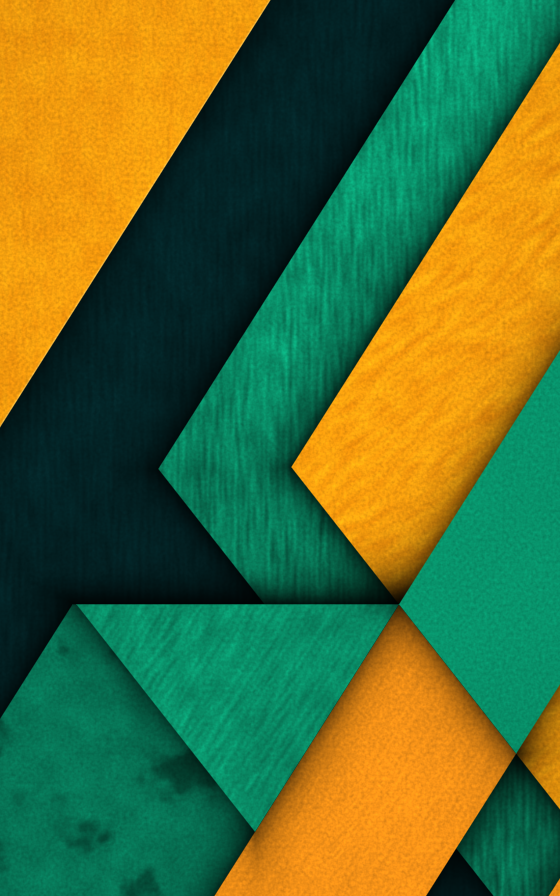
Give the GLSL for this background, as a Shadertoy shader.

```glsl
// Overlapping diagonal sheets of orange, green and dark teal paper with soft shadows.

// Layout: x spans 0..1, y spans 0..1.6; all folds are measured from the knot
const vec2 CANVAS = vec2(1.0, 1.6);
const vec2 KNOT = vec2(0.7125, 0.5208);
const float RISE = 0.633;          // horizontal run per height of rising edges
const float FALL = 0.785;          // horizontal run per height of falling edges
const float CORNER_EDGE = -0.9125; // rising edges, offset from the knot
const float CHEVRON_EDGE = -0.583;
const float INNER_EDGE = -0.3475;
const float RIGHT_EDGE = 0.378;
const float LAST_EDGE = 0.597;
const float CHEVRON_FALL = -0.24;  // falling edges, offset from the knot
const float FOLD_FALL = -0.576;

const vec3 TEAL = vec3(0.012, 0.135, 0.145);
const vec3 GREEN = vec3(0.035, 0.535, 0.390);
const vec3 GREEN_FLAT = vec3(0.030, 0.570, 0.415);
const vec3 GREEN_DEEP = vec3(0.025, 0.435, 0.320);
const vec3 ORANGE = vec3(0.955, 0.615, 0.055);
const vec3 ORANGE_WARM = vec3(0.965, 0.575, 0.095);
const vec3 RIM = vec3(1.0, 0.76, 0.28);

const float SHADOW_SIZE = 0.030;
const float GRAIN = 0.16;
const float RIM_WIDTH = 0.004;

vec2 hashGradient(vec2 cell) {
    vec3 h = fract(cell.xyx * vec3(0.1031, 0.1030, 0.0973));
    h += dot(h, h.yzx + 33.33);
    return fract((h.xx + h.yz) * h.zy) * 2.0 - 1.0;
}

float gradientNoise(vec2 p) {
    vec2 i = floor(p), f = fract(p);
    vec2 u = f * f * f * (f * (f * 6.0 - 15.0) + 10.0);
    vec2 e = vec2(0.0, 1.0);
    float low = mix(dot(hashGradient(i), f), dot(hashGradient(i + e.yx), f - e.yx), u.x);
    float high = mix(dot(hashGradient(i + e.xy), f - e.xy), dot(hashGradient(i + e.yy), f - e.yy), u.x);
    return mix(low, high, u.y);
}

float fbm(vec2 p) {
    float sum = 0.0, gain = 0.6;
    for (int i = 0; i < 4; i++) {
        sum += gain * gradientNoise(p);
        p = mat2(1.6, 1.2, -1.2, 1.6) * p + 7.3;
        gain *= 0.55;
    }
    return sum;
}

// Noise stretched along a direction
float streaks(vec2 p, vec2 dir, vec2 freq) {
    return gradientNoise(vec2(dot(p, dir), dot(p, vec2(-dir.y, dir.x))) * freq);
}

// Lays a sheet with signed distance d (positive inside) and the shadow around it
void lay(inout vec3 color, float d, vec3 sheet, float shadow, float px) {
    color *= 1.0 - shadow * exp(min(d, 0.0) / SHADOW_SIZE);
    color = mix(color, sheet, smoothstep(-px, px, d));
}

void mainImage(out vec4 fragColor, in vec2 fragCoord) {
    vec2 p = fragCoord / iResolution.xy * CANVAS;
    vec2 q = p - KNOT;
    float px = 0.8 / iResolution.x;

    // Distances across rising and falling edges
    float riseScale = inversesqrt(1.0 + RISE * RISE);
    float fallScale = inversesqrt(1.0 + FALL * FALL);
    float rise = (q.x - RISE * q.y) * riseScale;
    float fall = (q.x + FALL * q.y) * fallScale;
    float right = RIGHT_EDGE * riseScale - rise;
    float chevronRise = rise - CHEVRON_EDGE * riseScale;
    float foldFall = fall - FOLD_FALL * fallScale;

    // Surface textures
    float cloud = fbm(p * 5.0);
    float mottle = fbm(p * 18.0 + 4.0);
    float grain = gradientNoise(p * 155.0) + 0.5 * gradientNoise(p * 290.0);
    float threads = streaks(p, vec2(0.0, 1.0), vec2(14.0, 130.0));
    float brush = streaks(p, vec2(0.53, 0.85), vec2(16.0, 110.0));
    float ripple = streaks(p + 0.012 * mottle, vec2(0.80, 0.60), vec2(17.0, 62.0));
    float stain = smoothstep(0.06, 0.32, fbm(p * 8.0 + 2.7));

    vec3 cloth = GREEN * (0.91 + 0.25 * smoothstep(0.7, 1.6, p.y)
        + 0.30 * cloud + 0.22 * mottle + 0.38 * threads);
    vec3 brushed = GREEN * (1.02 + 0.25 * cloud + 0.20 * mottle + 0.25 * brush);
    vec3 stained = GREEN_DEEP * (1.06 + 0.25 * mottle - 0.42 * stain);
    vec3 smoothOrange = ORANGE * (1.0 + vec3(0.05, 0.13, 0.3) * (cloud + mottle + 0.5 * threads));
    vec3 rippled = ORANGE * (1.0 + vec3(0.10, 0.22, 0.5) * (ripple + 0.4 * mottle));
    vec3 warm = ORANGE_WARM * (1.0 + 0.10 * cloud + 0.08 * brush);

    // Sheets from back to front
    vec3 color = TEAL * (1.0 + 0.30 * cloud + 0.25 * mottle + 0.25 * threads);
    float corner = CORNER_EDGE * riseScale - rise;
    smoothOrange = mix(RIM, smoothOrange, smoothstep(0.0, RIM_WIDTH, corner));
    lay(color, corner, smoothOrange, 0.50, px);
    lay(color, min(chevronRise, fall - CHEVRON_FALL * fallScale), cloth, 0.75, px);
    lay(color, min(rise - INNER_EDGE * riseScale, fall), rippled, 0.72, px);
    lay(color, min(min(chevronRise, -rise), -q.y), stained, 0.72, px);
    lay(color, min(min(rise, right), min(-fall, -q.y)), warm, 0.65, px);
    lay(color, min(min(foldFall, -rise), -q.y), brushed, 0.55, px);
    lay(color, min(min(rise, fall), right), GREEN_FLAT * (1.0 + 0.06 * cloud), 0.55, px);
    lay(color, rise - LAST_EDGE * riseScale, warm, 0.60, px);

    // Fine paper grain and a gentle darkening towards the corners
    color *= 1.0 + GRAIN * grain;
    vec2 centered = p / CANVAS - 0.5;
    color *= 1.03 - 0.14 * dot(centered, centered);
    fragColor = vec4(clamp(color, 0.0, 1.0), 1.0);
}
```
